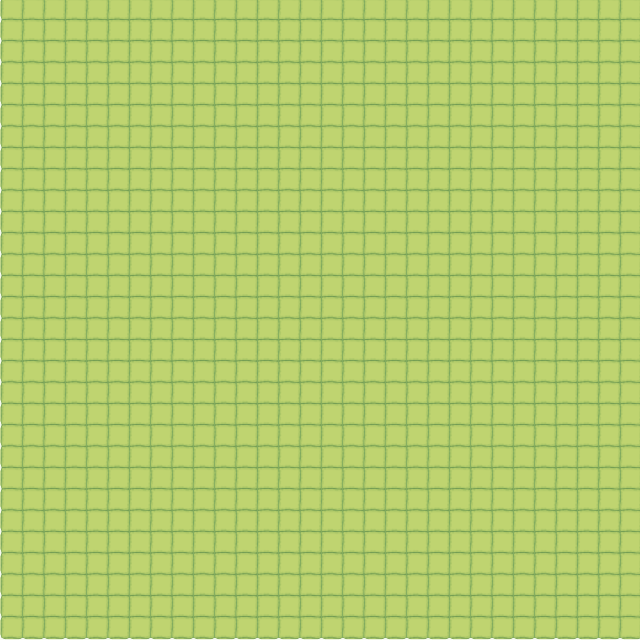
This pattern is drawn by a Shadertoy shader. Its source:

```glsl
// A 30 by 30 grid of soft green cushioned tiles with stitched dark seams.
// Each tile is a wobbly rounded box; its distance field drives the seam
// and the shaded rim, and periodic noise flecks every tile the same way.

float hash(vec2 p) {
    return fract(sin(dot(p, vec2(127.1, 311.7))) * 43758.5453);
}

// Value noise that wraps after the given number of lattice steps.
float tileNoise(vec2 p, float period) {
    vec2 i = floor(p), f = fract(p);
    f = f * f * (3.0 - 2.0 * f);
    vec2 a = mod(i, period), b = mod(i + 1.0, period);
    return mix(mix(hash(a), hash(vec2(b.x, a.y)), f.x),
               mix(hash(vec2(a.x, b.y)), hash(b), f.x), f.y);
}

// Signed distance to a rounded box, negative inside.
float roundedBox(vec2 p, vec2 halfSize, float radius) {
    vec2 q = abs(p) - halfSize + radius;
    return length(max(q, 0.0)) + min(max(q.x, q.y), 0.0) - radius;
}

void mainImage(out vec4 fragColor, in vec2 fragCoord) {
    const float tiles = 30.0;
    float pixel = tiles / iResolution.y;
    vec2 grid = fragCoord / iResolution.y * tiles - vec2(0.07, 0.09);

    // Slight hand-drawn waviness, equal in every tile
    vec2 wavy = grid + 0.012 * sin(6.2832 * grid.yx + vec2(0.6, 2.1));
    vec2 local = fract(wavy) - 0.5;
    float fleck = tileNoise(fract(grid) * 12.0, 12.0);

    float edge = roundedBox(local, vec2(0.5), 0.09);
    float topEdge = local.y - 0.5;
    float horizontal = smoothstep(-0.04, 0.04, abs(local.y) - abs(local.x));

    // Tile face and its shaded rim, deeper under the upper seam
    vec3 color = vec3(0.75, 0.83, 0.44);
    float rim = smoothstep(-0.14, -0.02, edge + 0.04 * (fleck - 0.5));
    rim = max(rim, 0.7 * smoothstep(-0.17, -0.03, topEdge));
    color = mix(color, vec3(0.64, 0.76, 0.39), rim * (0.6 + 0.4 * fleck));

    // Seam: teal on the uprights, darker and dashed on the level lines
    float seamWidth = 0.018 + 0.014 * fleck;
    float seam = smoothstep(-0.5 * pixel, 0.5 * pixel, edge + seamWidth);
    vec3 seamColor = mix(vec3(0.49, 0.66, 0.37), vec3(0.43, 0.60, 0.32), horizontal);
    color = mix(color, seamColor, seam * (0.8 + 0.2 * fleck));

    // White ground past the left and bottom tiles, notched at the corners
    vec2 toSeam = 0.5 - abs(fract(grid) - 0.5);
    vec2 bulge = 0.055 * smoothstep(0.0, 0.2, toSeam.yx);
    vec2 outside = -grid - bulge;
    float ground = smoothstep(-0.5 * pixel, 0.5 * pixel, max(outside.x, outside.y));
    color = mix(color, vec3(0.97, 0.98, 0.94), ground);

    fragColor = vec4(color, 1.0);
}
```
